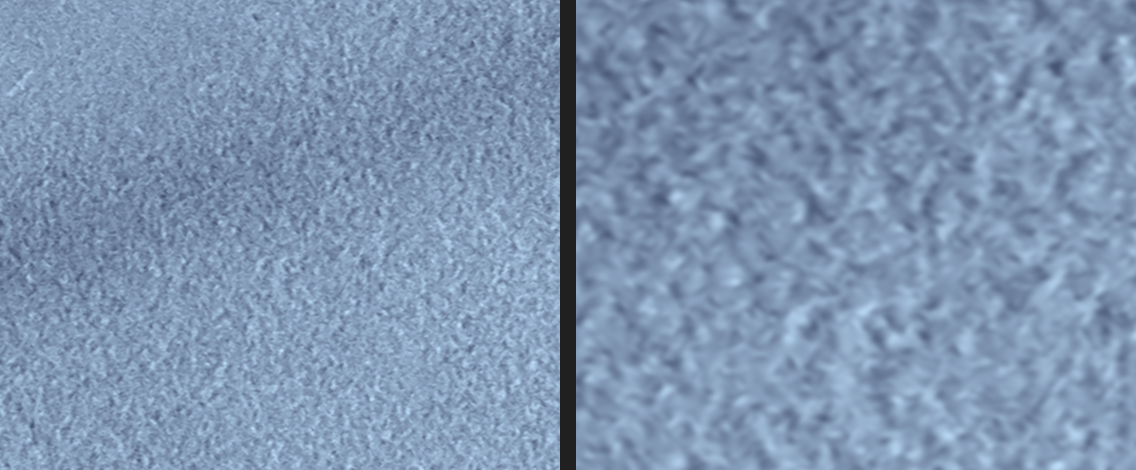
Left, the full canvas; right, a detail of the centre.
A WebGL 2 fragment shader for this texture:

```glsl
#version 300 es
precision highp float;

uniform vec2 u_resolution;
out vec4 fragColor;

// Colours at tone 0 and tone 1
const vec3 SHADE = vec3(0.38, 0.45, 0.57);
const vec3 LIGHT = vec3(0.63, 0.74, 0.85);

// Lengths are fractions of the canvas height
const float BASE_TONE = 0.56;
const float COARSE_SIZE = 0.034;
const float GRAIN_SIZE = 0.017;
const float WEAVE_SIZE = 0.0095;
const float COARSE_GAIN = 0.13;
const float GRAIN_GAIN = 0.29;
const float WEAVE_GAIN = 0.19;
const float CLOUD_GAIN = 0.07;
const float BAND_WIDTH = 0.17;
const float BAND_DEPTH = 0.30;
const float FIBRE_THIN = 7.0;
const float FIBRE_SHORT = 3.4;
const float FIBRE_TILT = 2.0;
const int CREASES = 15;
const float CREASE_WIDTH = 0.0042;
const float CREASE_GAIN = 0.50;

vec3 hash3(vec2 p) {
    vec3 v = fract(p.xyx * vec3(0.1031, 0.1030, 0.0973));
    v += dot(v, v.yxz + 33.33);
    return fract((v.xxy + v.yzz) * v.zyx);
}

// Side-lit profile of a ridge: dark flank, bright flank, peak of one
float emboss(float x, float sharpness) {
    return x * sqrt(5.4366 * sharpness) * exp(-sharpness * x * x);
}

// Cellular noise: each cell scatters two short embossed strokes
float fibres(vec2 p, float size, float seed) {
    vec2 q = p / size;
    vec2 id = floor(q);
    float sum = 0.0;
    for (int j = -1; j <= 1; j++) {
        for (int i = -1; i <= 1; i++) {
            vec2 cell = id + vec2(i, j);
            for (int k = 0; k < 2; k++) {
                vec3 r = hash3(cell + seed + float(k) * vec2(71.3, 37.7));
                vec2 d = q - cell - r.xy;
                float angle = (r.z - 0.5) * FIBRE_TILT;
                float height = fract(r.z * 57.0) * 2.0 - 1.0;
                float c = cos(angle), s = sin(angle);
                float across = c * d.x + s * d.y;
                float along = c * d.y - s * d.x;
                sum += height * emboss(across, FIBRE_THIN)
                     * exp(-FIBRE_SHORT * along * along);
            }
        }
    }
    return sum;
}

// Soft mottling from layered, rotated sines
float clouds(vec2 p) {
    float sum = 0.0, gain = 0.5;
    vec2 q = p * 9.0;
    for (int i = 0; i < 4; i++) {
        q += 0.7 * sin(q.yx * 1.3 + float(i) * 2.1);
        sum += gain * sin(q.x + 1.7) * sin(q.y + 0.4);
        q = mat2(0.8, 0.6, -0.6, 0.8) * q * 1.8;
        gain *= 0.75;
    }
    return sum;
}

// Dark diagonal band, fading to the right, over a paler lower right
float broadShade(vec2 p) {
    float offset = (p.y - 0.46 - 0.33 * p.x) / BAND_WIDTH;
    float band = exp(-offset * offset) * (1.0 - 0.4 * smoothstep(0.3, 1.0, p.x));
    float lift = smoothstep(0.2, 1.1, p.x) * smoothstep(0.8, 0.3, p.y);
    return 0.12 * lift - BAND_DEPTH * band;
}

// A few long, slightly bowed creases
float creases(vec2 p, float aspect) {
    float sum = 0.0;
    for (int i = 0; i < CREASES; i++) {
        vec3 place = hash3(vec2(float(i) * 7.3 + 4.0, 19.7));
        vec3 form = hash3(vec2(float(i) * 5.9 + 2.0, 83.1));
        vec2 d = p - place.xy * vec2(aspect, 1.0);
        float angle = (place.z - 0.4) * 2.4;
        float c = cos(angle), s = sin(angle);
        float reach = mix(0.022, 0.075, form.x * form.x);
        float along = c * d.y - s * d.x;
        float bow = 0.004 * sin(along * 55.0 + form.y * 6.0);
        float across = (c * d.x + s * d.y + bow) / CREASE_WIDTH;
        float fade = 1.0 - smoothstep(0.6 * reach, reach, abs(along));
        float ridge = 0.6 * exp(-across * across) + emboss(across - 0.5, 0.5);
        sum += fade * ridge * mix(-0.8, 1.0, form.z);
    }
    return sum;
}

void main() {
    vec2 p = gl_FragCoord.xy / u_resolution.y;
    float aspect = u_resolution.x / u_resolution.y;

    // Relief flattens toward the upper left
    float relief = mix(0.45, 1.0, smoothstep(0.1, 0.5, length((p - vec2(0.1, 1.0)) * vec2(0.7, 1.3))));

    float tone = BASE_TONE + broadShade(p) + CLOUD_GAIN * clouds(p);
    tone += relief * COARSE_GAIN * fibres(p, COARSE_SIZE, 11.0);
    tone += relief * GRAIN_GAIN * fibres(p, GRAIN_SIZE, 137.0);
    tone += WEAVE_GAIN * fibres(p.yx, WEAVE_SIZE, 291.0);
    tone += CREASE_GAIN * creases(p, aspect);

    fragColor = vec4(mix(SHADE, LIGHT, clamp(tone, -0.4, 1.4)), 1.0);
}
```
